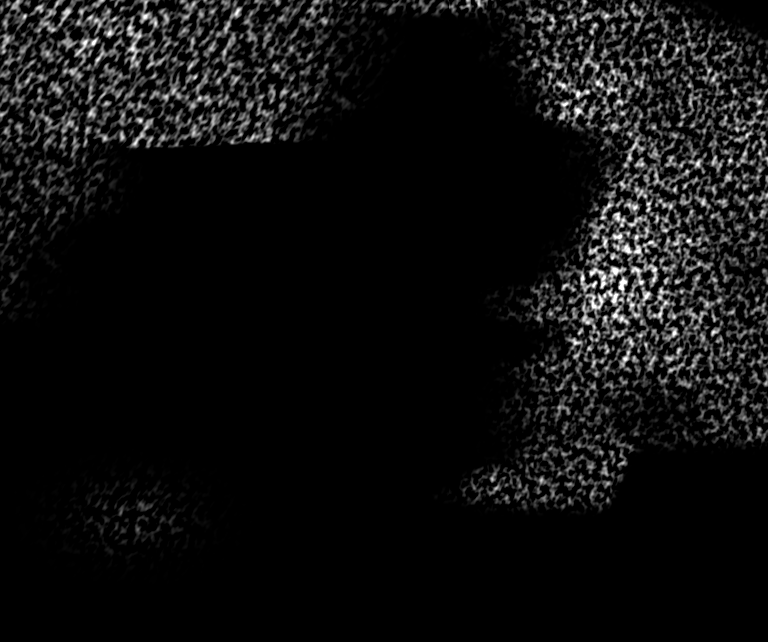
A WebGL 1 fragment shader for this texture:

```glsl
precision highp float;
// Grey speckled grain lit in soft-edged patches around a large black shadow.

uniform vec2 u_resolution;

// Lengths are in canvas heights, measured from the top left corner.
const float GRAIN_SCALE = 98.0;
const float GRAIN_CONTRAST = 1.22;
const float GRAIN_BIAS = 0.19;
const float SHADOW_CUT = 0.32;     // how much dim light thins the grain
const float LEFT_LEVEL = 0.88;
const float RIGHT_LEVEL = 0.88;
const float LEFT_ANGLE = 0.95;
const float RIGHT_ANGLE = 1.15;
const float LEFT_STRETCH = 1.7;
const float RIGHT_STRETCH = 1.25;
const float EDGE_WOBBLE = 0.035;
const float MOTTLE = 0.28;

vec2 gradientAt(vec2 cell) {
  float angle = 6.2832 * fract(sin(dot(cell, vec2(127.1, 311.7))) * 43758.5);
  return vec2(cos(angle), sin(angle));
}

float gradientNoise(vec2 p) {
  vec2 i = floor(p);
  vec2 f = p - i;
  vec2 w = f * f * f * (f * (f * 6.0 - 15.0) + 10.0);
  vec2 e = vec2(1.0, 0.0);
  float a = dot(gradientAt(i), f);
  float b = dot(gradientAt(i + e.xy), f - e.xy);
  float c = dot(gradientAt(i + e.yx), f - e.yx);
  float d = dot(gradientAt(i + e.xx), f - e.xx);
  return mix(mix(a, b, w.x), mix(c, d, w.x), w.y);
}

// Two octaves of noise, drawn out along one direction.
float grain(vec2 p, float angle, float stretch) {
  float c = cos(angle), s = sin(angle);
  vec2 q = vec2(c * p.x - s * p.y, s * p.x + c * p.y);
  q *= GRAIN_SCALE * vec2(1.0 / stretch, 1.0);
  return 0.85 * gradientNoise(q) + 0.5 * gradientNoise(q * 1.9 + 37.3);
}

float ramp(float a, float b, float t) {
  return smoothstep(a, b, t);
}

float glow(vec2 p, vec2 center, vec2 radius) {
  vec2 q = (p - center) / radius;
  return exp(-dot(q, q));
}

// Upper left field: a bright band above a dimmer, receding margin.
float leftLight(vec2 p, float wobble) {
  float y = p.y;
  float edge = 0.65 - 0.06 * ramp(0.03, 0.15, y) - 0.09 * ramp(0.14, 0.226, y)
             - 0.29 * ramp(0.218, 0.236, y) - 0.13 * ramp(0.28, 0.42, y);
  float below = ramp(0.218, 0.238, y);
  float fade = mix(0.24, 0.1, ramp(0.05, 0.24, y));
  float light = 1.0 - ramp(-fade, 0.02, p.x - edge - wobble);
  light *= mix(1.0, 0.68, below) * (1.0 - 0.25 * ramp(0.3, 0.45, y));
  return LEFT_LEVEL * light * (1.0 - ramp(0.475, 0.515, y + wobble * 0.4));
}

// Right field: a stepped left edge, a notched floor and a dark top corner.
float rightLight(vec2 p, float wobble) {
  float y = p.y;
  float edge = 0.75 + 0.06 * ramp(0.03, 0.17, y) + 0.09 * ramp(0.18, 0.215, y)
             - 0.05 * ramp(0.3, 0.42, y) - 0.09 * ramp(0.42, 0.46, y)
             + 0.07 * ramp(0.485, 0.515, y) - 0.06 * ramp(0.54, 0.6, y)
             - 0.08 * ramp(0.71, 0.765, y) + 0.05 * ramp(0.77, 0.8, y);
  float light = ramp(-0.02, 0.085, p.x - edge - wobble);
  float ground = mix(0.803, 0.706, ramp(0.94, 1.0, p.x));
  light *= 1.0 - ramp(ground - 0.03, ground + 0.004, y);
  light *= ramp(-0.015, 0.05, y - 0.45 * (p.x - 1.075));
  float level = RIGHT_LEVEL - 0.14 * ramp(0.52, 0.66, y);
  level += 0.34 * glow(p, vec2(0.96, 0.4), vec2(0.08, 0.15));
  level += 0.2 * glow(p, vec2(0.92, 0.17), vec2(0.06, 0.07));
  level -= 0.48 * glow(p, vec2(1.02, 0.645), vec2(0.08, 0.05));
  level -= 0.22 * glow(p, vec2(1.16, 0.42), vec2(0.06, 0.07));
  level -= 0.2 * glow(p, vec2(1.04, 0.15), vec2(0.05, 0.05));
  return light * level;
}

// Thin lit strip joining the two fields along the top.
float topStrip(vec2 p) {
  float span = ramp(0.28, 0.4, p.x) * (1.0 - ramp(0.74, 0.82, p.x));
  float strip = 0.72 * span * (1.0 - ramp(0.012, 0.032, p.y));
  return strip + 0.4 * glow(p, vec2(0.745, 0.0), vec2(0.03, 0.02));
}

void main() {
  vec2 p = vec2(gl_FragCoord.x, u_resolution.y - gl_FragCoord.y) / u_resolution.y;

  float wobble = EDGE_WOBBLE * (gradientNoise(p * 13.0) + gradientNoise(p * 29.0));
  float light = max(leftLight(p, wobble), rightLight(p, wobble));
  light = max(light, topStrip(p));
  light *= 1.0 + MOTTLE * (gradientNoise(p * 9.0 + 5.0) + gradientNoise(p * 21.0));

  // Faint isolated patch near the lower left.
  light = max(light, 0.55 * glow(p, vec2(0.205, 0.805), vec2(0.085, 0.05)));

  float speck = p.x < 0.7 ? grain(p, LEFT_ANGLE, LEFT_STRETCH)
                          : grain(p, RIGHT_ANGLE, RIGHT_STRETCH);
  float tone = GRAIN_BIAS + GRAIN_CONTRAST * speck - SHADOW_CUT * (1.0 - light);
  gl_FragColor = vec4(vec3(clamp(light * max(tone, 0.0) * 1.12, 0.0, 1.0)), 1.0);
}
```
